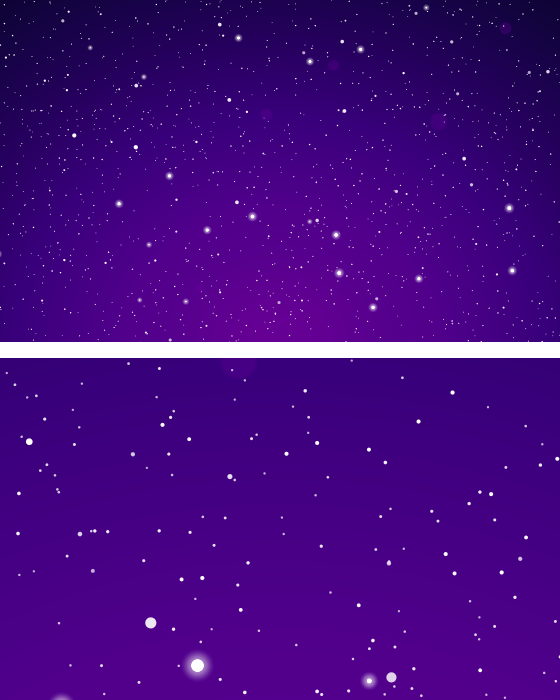
Top: the whole. Bottom: its middle third, enlarged.
A Shadertoy shader for this texture:

```glsl
vec3 hash3(vec2 cell, float seed) {
    vec3 q = fract(vec3(cell.xyx) * vec3(0.1031, 0.1030, 0.0973) + seed * 0.137);
    q += dot(q, q.yxz + 33.33);
    return fract((q.xxy + q.yzz) * q.zyx);
}

float cornerSlope(vec2 corner, vec2 offset, float seed) {
    float angle = 6.2832 * hash3(corner, seed).x;
    return dot(vec2(cos(angle), sin(angle)), offset);
}

float gradientNoise(vec2 p, float seed) {
    vec2 cell = floor(p), f = fract(p);
    vec2 u = f * f * f * (f * (f * 6.0 - 15.0) + 10.0);
    vec2 e = vec2(1.0, 0.0);
    float low = mix(cornerSlope(cell, f, seed), cornerSlope(cell + e, f - e, seed), u.x);
    float high = mix(cornerSlope(cell + e.yx, f - e.yx, seed),
                     cornerSlope(cell + 1.0, f - 1.0, seed), u.x);
    return mix(low, high, u.y);
}

// Radial sky glow, centred on the bottom edge
vec3 skyColor(float r) {
    vec3 sky = mix(vec3(0.40, 0.0, 0.58), vec3(0.32, 0.0, 0.55), smoothstep(0.0, 0.38, r));
    sky = mix(sky, vec3(0.22, 0.0, 0.48), clamp((r - 0.38) / 0.28, 0.0, 1.0));
    sky = mix(sky, vec3(0.15, 0.0, 0.37), clamp((r - 0.66) / 0.21, 0.0, 1.0));
    sky = mix(sky, vec3(0.09, 0.01, 0.28), clamp((r - 0.87) / 0.19, 0.0, 1.0));
    return mix(sky, vec3(0.05, 0.01, 0.20), clamp((r - 1.06) / 0.16, 0.0, 1.0));
}

float disc(float dist, float radius, float blur) {
    return clamp((radius - dist) / blur + 0.5, 0.0, 1.0);
}

// One jittered spot per occupied cell: x = distance, y = random size, z = presence
vec3 scatter(vec2 p, float cells, float reach, float density, float clustering, float seed) {
    vec2 shift = hash3(vec2(seed, 7.0), seed).xy;
    vec2 grid = p * cells + shift;
    vec2 cell = floor(grid);
    vec3 place = hash3(cell, seed);
    vec3 traits = hash3(cell + 57.0, seed + 3.0);
    float margin = reach * cells;
    vec2 center = cell + mix(vec2(margin), vec2(1.0 - margin), place.xy);
    vec2 spot = (center - shift) / cells;
    float chance = density + clustering * gradientNoise(spot * 4.0, 5.0);
    return vec3(length(p - spot), traits.x, step(place.z, chance));
}

float plainStars(vec2 p, float cells, vec2 radii, float density, float clustering,
                 float pixel, float seed) {
    vec3 star = scatter(p, cells, radii.y + 0.002, density, clustering, seed);
    float radius = mix(radii.x, radii.y, star.y * star.y);
    return star.z * disc(star.x, radius, pixel) * mix(0.65, 1.0, star.y);
}

float glowingStars(vec2 p, float cells, float core, float halo, float density,
                   float pixel, float seed) {
    vec3 star = scatter(p, cells, halo, density, 0.0, seed);
    float size = mix(0.85, 1.1, star.y);
    float fade = 1.0 - smoothstep(core * 0.6, halo * size, star.x);
    return star.z * max(disc(star.x, core * size, pixel * 1.3), 0.55 * fade);
}

void mainImage(out vec4 fragColor, in vec2 fragCoord) {
    float pixel = 1.0 / iResolution.y;
    vec2 p = fragCoord * pixel;
    float middle = 0.5 * iResolution.x * pixel;
    vec3 color = skyColor(length((p - vec2(middle, 0.0)) * vec2(0.85, 1.0)));

    // Faint magenta discs
    vec3 orb = scatter(p, 3.0, 0.03, 0.4, 0.0, 21.0);
    float orbRadius = mix(0.013, 0.025, orb.y);
    color = mix(color, vec3(0.42, 0.0, 0.62), 0.28 * orb.z * disc(orb.x, orbRadius, 0.005));

    // Star dust in loose clusters
    float light = 0.0;
    for (int i = 0; i < 5; i++) {
        float layer = float(i);
        light = max(light, plainStars(p, 16.0 + layer, vec2(0.0011, 0.0020),
                                      0.42, 0.6, pixel, 31.0 + layer));
    }

    // Medium and large crisp stars
    light = max(light, plainStars(p, 11.0, vec2(0.0019, 0.0033), 0.45, 0.5, pixel, 41.0));
    light = max(light, plainStars(p, 6.0, vec2(0.0045, 0.0062), 0.34, 0.0, pixel, 43.0));

    // Stars with halos
    light = max(light, glowingStars(p, 5.5, 0.0062, 0.0165, 0.38, pixel, 47.0));
    light = max(light, glowingStars(p, 4.5, 0.0030, 0.0110, 0.32, pixel, 53.0));

    fragColor = vec4(mix(color, vec3(1.0), light), 1.0);
}
```
